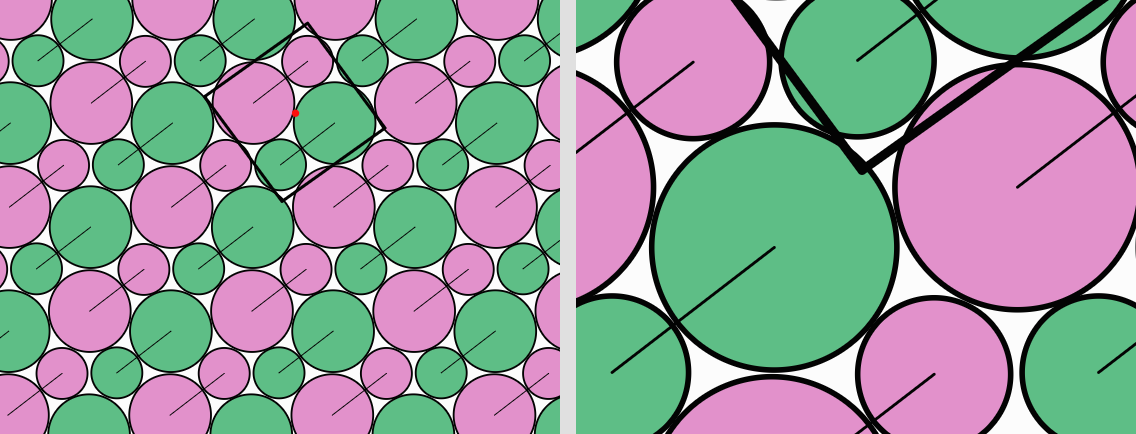
Left: the whole. Right: its middle third, enlarged.
This pattern is drawn by a WebGL 1 fragment shader. Its source:

```glsl
precision highp float;
// Packed large and small discs in two colours on a sheared lattice, paired by thin lines.
// Each motif part is folded into one lattice cell and drawn from a distance function.
// One cell is framed by a heavy parallelogram with a dot at its centre.

uniform vec2 u_resolution;

// Lengths are fractions of the canvas height.
const float COLUMN_STEP = 0.3737;
const vec2 ROW_STEP = vec2(0.1886, 0.2397);
const float LARGE_RADIUS = 0.0963;
const float SMALL_RADIUS = 0.0609;
const float OUTLINE = 0.0043;
const float LINK_WIDTH = 0.0022;
const float FRAME_WIDTH = 0.0070;

const vec3 PAPER = vec3(0.99);
const vec3 INK = vec3(0.01);
const vec3 PINK = vec3(0.886, 0.569, 0.796);
const vec3 GREEN = vec3(0.369, 0.745, 0.525);
const vec3 RED = vec3(1.0, 0.05, 0.05);

// Offset from the nearest lattice site to p.
vec2 foldToCell(vec2 p) {
  p -= ROW_STEP * floor(p.y / ROW_STEP.y + 0.5);
  p.x -= COLUMN_STEP * floor(p.x / COLUMN_STEP + 0.5);
  return p;
}

// Smooth coverage of a shape with signed distance d.
float coverage(float d, float pixel) {
  return clamp(0.5 - d / pixel, 0.0, 1.0);
}

float segmentDistance(vec2 p, vec2 a, vec2 b) {
  vec2 ab = b - a;
  float t = clamp(dot(p - a, ab) / dot(ab, ab), 0.0, 1.0);
  return length(p - a - ab * t);
}

vec3 paintDiscs(vec3 base, vec2 p, float radius, vec3 fill, float pixel) {
  float d = length(foldToCell(p)) - radius;
  vec3 color = mix(base, INK, coverage(d, pixel));
  return mix(color, fill, coverage(d + OUTLINE, pixel));
}

// Lines joining disc centres a and b in every cell.
vec3 paintLinks(vec3 base, vec2 p, vec2 a, vec2 b, float pixel) {
  vec2 halfSpan = 0.5 * (b - a);
  vec2 q = foldToCell(p - 0.5 * (a + b));
  float d = segmentDistance(q, -halfSpan, halfSpan) - 0.5 * LINK_WIDTH;
  return mix(base, INK, coverage(d, pixel));
}

// Outline of a parallelogram centred on zero with half edges u and v.
float frameDistance(vec2 p, vec2 u, vec2 v) {
  float d = min(segmentDistance(p, u + v, u - v), segmentDistance(p, -u + v, -u - v));
  d = min(d, segmentDistance(p, u + v, v - u));
  return min(d, segmentDistance(p, u - v, -u - v)) - 0.5 * FRAME_WIDTH;
}

void main() {
  float pixel = 1.0 / u_resolution.y;
  vec2 p = gl_FragCoord.xy * pixel;

  // Disc centres of one motif.
  vec2 largePink = vec2(0.2104, 0.7626);
  vec2 smallPink = largePink + vec2(0.1246, 0.0960);
  vec2 largeGreen = largePink + vec2(0.1869, -0.0463);
  vec2 smallGreen = largePink + vec2(0.0623, -0.1423);

  // Repeating discs and their links.
  vec3 color = PAPER;
  color = paintDiscs(color, p - largePink, LARGE_RADIUS, PINK, pixel);
  color = paintDiscs(color, p - largeGreen, LARGE_RADIUS, GREEN, pixel);
  color = paintDiscs(color, p - smallPink, SMALL_RADIUS, PINK, pixel);
  color = paintDiscs(color, p - smallGreen, SMALL_RADIUS, GREEN, pixel);
  color = paintLinks(color, p, largePink, smallPink, pixel);
  color = paintLinks(color, p, smallGreen, largeGreen, pixel);

  // Single cell frame and its centre dot.
  vec2 frameCenter = vec2(0.6793, 0.7412);
  float frame = frameDistance(p - frameCenter, vec2(0.0892, -0.1208), vec2(0.1187, 0.0846));
  color = mix(color, INK, coverage(frame, pixel));
  float dot_ = length(p - vec2(0.6810, 0.7391)) - 0.0084;
  color = mix(color, RED, coverage(dot_, pixel));

  gl_FragColor = vec4(color, 1.0);
}
```
